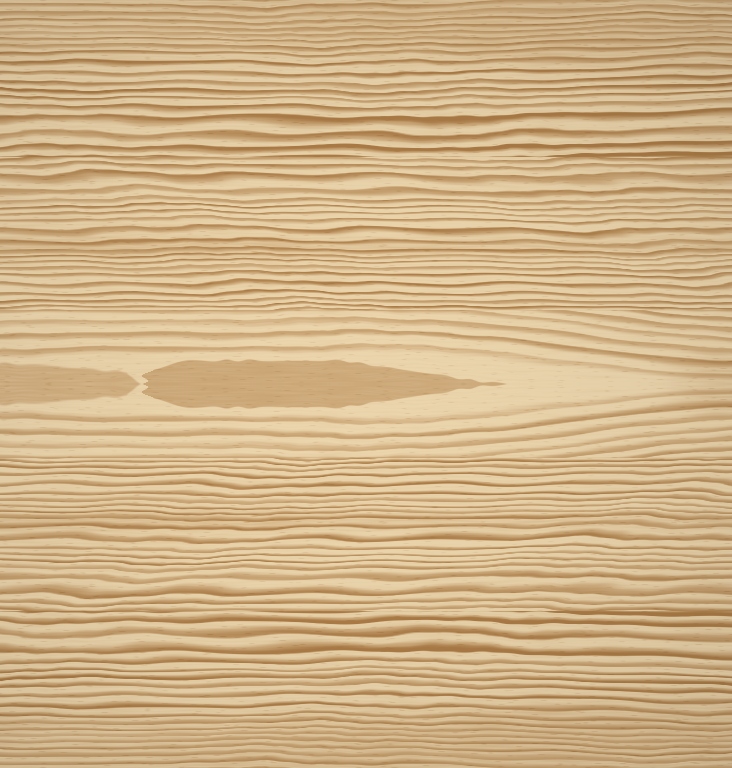
Write a Shadertoy shader that draws this texture.

```glsl
float hash(vec2 p) {
    return fract(sin(dot(p, vec2(127.1, 311.7))) * 43758.5453);
}

// Distance to the nearest scattered point, 0 to about 1
float cellular(vec2 p) {
    vec2 cell = floor(p);
    float nearest = 2.0;
    for (int j = -1; j <= 1; j++)
        for (int i = -1; i <= 1; i++) {
            vec2 c = cell + vec2(i, j);
            vec2 point = c + vec2(hash(c), hash(c + 37.0));
            nearest = min(nearest, length(p - point));
        }
    return nearest;
}

// Slow undulation shared by neighbouring rings, with finer ripples
float undulation(vec2 p) {
    float bend = p.x + 0.05 * sin(11.0 * p.x + 17.0 * p.y);
    return 0.0026 * sin(7.0 * bend + 9.0 * p.y + 1.0)
         + 0.0013 * sin(19.0 * bend + 31.0 * p.y)
         + 0.0007 * sin(47.0 * bend - 67.0 * p.y)
         + 0.0004 * sin(103.0 * bend + 140.0 * p.y);
}

// Latewood darkens slowly across each ring and ends sharply
float latewood(float ring, float x, float plank) {
    float id = floor(ring), f = fract(ring);
    float seed = hash(vec2(id, plank));
    float start = 0.1 + 0.35 * seed + 0.1 * sin(9.0 * x + 40.0 * seed);
    float strength = 0.6 + 0.4 * hash(vec2(id + 9.0, plank))
                   + 0.15 * sin(6.0 * x + 50.0 * seed);
    return strength * smoothstep(start, 0.85, f) * (1.0 - smoothstep(0.86, 1.0, f));
}

// Flame-shaped centre plank, v measured from its axis
float centrePlank(float x, float v, float wave) {
    float r = v + wave * smoothstep(0.0, 0.03, v) + 0.035 * smoothstep(0.55, 0.95, x);
    float ring = 30.0 * r + 200.0 * r * r;
    float tone = 0.06 + 0.55 * latewood(ring, x, 3.0) * smoothstep(0.95, 1.15, ring);
    tone += 0.16 * smoothstep(0.84, 0.93, x) * smoothstep(0.05, 0.02, v);

    float jag = 0.0012 * sin(95.0 * x + 3.0 * sin(41.0 * x)) + 0.4 * wave;
    float heart = mix(0.015, 0.031, smoothstep(0.18, 0.25, x));
    heart = min(heart - 0.004 * smoothstep(0.485, 0.49, x), (0.655 - x) * 0.15);
    heart = min(heart + jag, (x - 0.185 - 0.006 * sin(420.0 * v)) * 2.0);
    float tongue = min(0.025 - 0.06 * x + jag, (0.182 - x) * 0.8);
    float core = smoothstep(0.0012, -0.0012, v - heart);
    core = max(core, 0.8 * smoothstep(0.003, -0.002, v - tongue));
    return mix(tone, 0.42, core);
}

void mainImage(out vec4 fragColor, in vec2 fragCoord) {
    vec2 uv = fragCoord / iResolution.y;
    float x = uv.x;
    float v = abs(uv.y - 0.5);
    vec2 p = vec2(x, v);
    float wave = undulation(p);

    // Finely ringed planks, mirrored about the centre
    float inner = v - 0.096 + wave;
    float innerRing = 115.0 * inner - 100.0 * inner * inner
                    + 0.4 * sin(95.0 * inner) + 0.12 * sin(37.0 * x + 90.0 * v) + 8.0;
    float innerTone = 0.08 + 0.74 * latewood(innerRing, x, 1.0);
    innerTone += 0.13 * exp(-pow((v - 0.178) / 0.014, 2.0));

    float outer = v - 0.296 + wave - 0.008 * x * x;
    float outerRing = 52.0 * outer + 170.0 * outer * outer
                    + 0.3 * sin(80.0 * outer) + 0.1 * sin(31.0 * x - 70.0 * v) + 8.0;
    float fade = smoothstep(0.39, 0.45, v);
    float outerTone = mix(0.09, 0.2, fade)
                    + mix(0.95, 0.5, fade) * latewood(outerRing, x, 2.0);

    // Joints between planks
    float tone = mix(centrePlank(x, v, wave), innerTone, smoothstep(0.0952, 0.0968, v));
    tone = mix(tone, outerTone, smoothstep(0.2952, 0.2968, v));
    tone += 0.1 * smoothstep(0.0016, 0.0, min(abs(v - 0.096), abs(v - 0.296)));

    // Long fibres and short dark resin flecks
    float fibre = cellular(vec2(14.0 * x, 330.0 * (v + wave)));
    float fleck = cellular(vec2(26.0 * x, 150.0 * (v + wave)) + 50.0);
    tone += 0.12 * (fibre - 0.45) + 0.12 * smoothstep(0.16, 0.05, fleck);
    tone += 0.03 * sin(5.0 * x + 23.0 * v) * sin(13.0 * v + 2.0);

    // Cream, straw and amber wood
    tone = clamp(tone, 0.0, 1.0);
    vec3 wood = mix(vec3(0.91, 0.825, 0.67), vec3(0.79, 0.65, 0.465), smoothstep(0.0, 0.5, tone));
    wood = mix(wood, vec3(0.66, 0.475, 0.27), smoothstep(0.4, 1.0, tone));

    // Gentle falloff of light toward the edges
    vec2 q = fragCoord / iResolution.xy - 0.5;
    wood *= 1.015 - 0.2 * dot(q, q) - 0.02 * q.x;
    fragColor = vec4(wood, 1.0);
}
```
